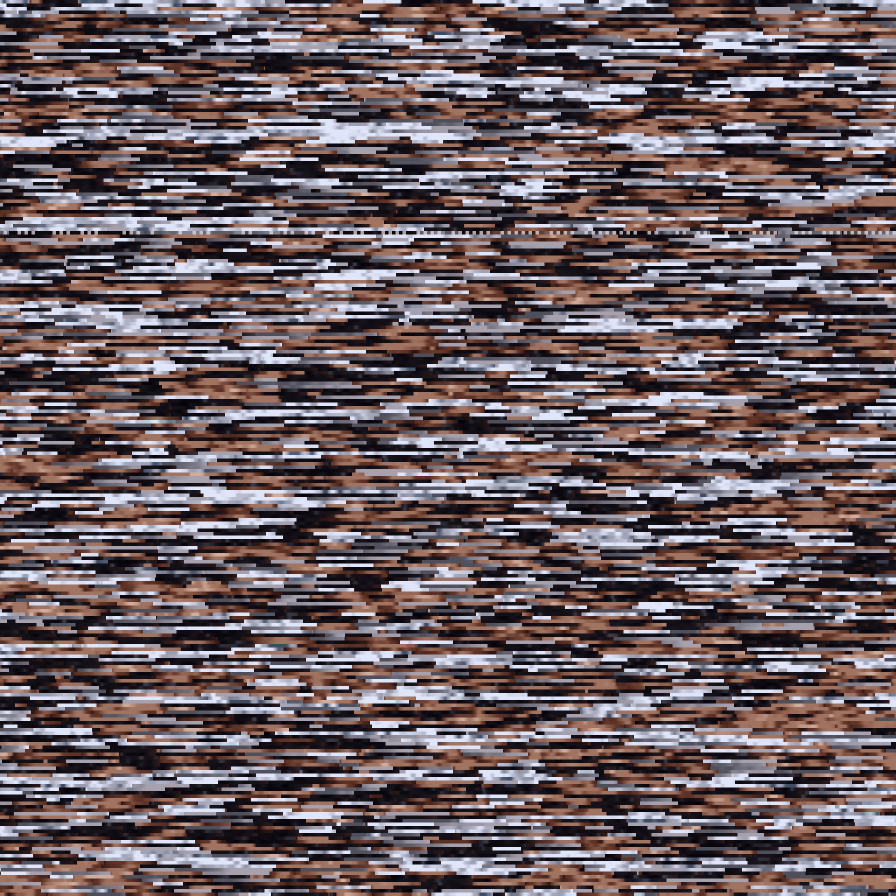
A WebGL 2 fragment shader for this texture:

```glsl
#version 300 es
precision highp float;

uniform vec2 u_resolution;
out vec4 fragColor;

const float ROWS = 256.0;
const float PI = 3.14159265;

float hash(vec2 p) {
  return fract(sin(dot(p, vec2(12.9898, 78.233))) * 43758.5453);
}

float noise(vec2 p) {
  vec2 i = floor(p);
  vec2 f = fract(p);
  f = f * f * (3.0 - 2.0 * f);
  float low = mix(hash(i), hash(i + vec2(1.0, 0.0)), f.x);
  float high = mix(hash(i + vec2(0.0, 1.0)), hash(i + vec2(1.0, 1.0)), f.x);
  return mix(low, high, f.y);
}

// Strip of irregular length: x = id, y = position along the strip
vec2 strip(float t, float row) {
  float id = floor(t);
  if (fract(t) < 0.85 * hash(vec2(id, row))) id -= 1.0;
  float start = id + 0.85 * hash(vec2(id, row));
  float end = id + 1.0 + 0.85 * hash(vec2(id + 1.0, row));
  return vec2(id, (t - start) / (end - start));
}

// Pale horizontal bands with slightly uneven spacing
float paleBand(vec2 uv) {
  float down = 1.0 - uv.y;
  float phase = 20.8 * down + 0.05 - 0.5 * sin(PI * down);
  phase += 0.5 * (noise(vec2(uv.x * 9.0, floor(phase + 0.5))) - 0.5);
  float d = abs(fract(phase + 0.5) - 0.5);
  return 1.0 - smoothstep(0.06, 0.3, d);
}

vec3 darkColor(float along, float grain) {
  vec3 c = mix(vec3(0.02, 0.01, 0.04), vec3(0.12, 0.10, 0.13), grain);
  c = mix(c, vec3(0.24, 0.13, 0.11), smoothstep(0.75, 1.0, along) * 0.6);
  return mix(c, vec3(0.30, 0.33, 0.40), smoothstep(0.75, 1.0, grain) * 0.6);
}

vec3 brownColor(float along, float tone, float grain) {
  float bulge = sin(PI * clamp(along, 0.0, 1.0));
  float light = 0.55 * bulge + 0.6 * tone + 0.4 * (grain - 0.5);
  vec3 c = mix(vec3(0.17, 0.08, 0.07), vec3(0.37, 0.20, 0.15), smoothstep(0.0, 0.42, light));
  c = mix(c, vec3(0.63, 0.45, 0.38), smoothstep(0.42, 0.78, light));
  return mix(c, vec3(0.82, 0.68, 0.62), smoothstep(0.95, 1.2, light));
}

vec3 greyColor(float along, float tone, float grain) {
  float light = tone + 0.5 * (along - 0.5) + 0.25 * (grain - 0.5);
  return mix(vec3(0.31, 0.31, 0.36), vec3(0.65, 0.63, 0.68), smoothstep(0.1, 0.75, light));
}

vec3 paleColor(float tone, float grain) {
  float light = 0.75 * grain + 0.4 * tone;
  vec3 c = mix(vec3(0.24, 0.29, 0.38), vec3(0.62, 0.63, 0.70), smoothstep(0.08, 0.36, light));
  return mix(c, vec3(0.88, 0.90, 0.98), smoothstep(0.34, 0.72, light));
}

// One thin row broken into uneven dots
vec3 dottedRow(vec3 base, float x, float row) {
  float cell = floor(x * 128.0);
  float lit = step(0.5, fract(x * 128.0)) * step(0.3, hash(vec2(cell, 4.4)));
  vec3 dots = mix(base * 0.5, vec3(0.80, 0.74, 0.76), lit);
  return mix(base, dots, step(abs(row - 189.0), 0.5) * 0.85);
}

vec3 stripColor(vec2 uv) {
  // Everything is constant over the height of one row
  float row = floor(uv.y * ROWS);
  float y = (row + 0.5) / ROWS;
  float shift = hash(vec2(row, 8.1));
  float density = mix(15.0, 27.0, hash(vec2(row, 3.7)));
  vec2 s = strip(uv.x * density + 9.0 * shift, row);
  float pick = hash(vec2(s.x + 31.0, row * 1.37));
  float tone = hash(vec2(s.x + 57.0, row * 2.11));
  float grain = noise(vec2(uv.x * 125.0 + 40.0 * shift, row * 0.8 + 5.0));

  // Loose clumps, sheared sideways from row to row
  vec2 sheared = vec2(uv.x + 0.12 * (shift - 0.5), y);
  float clump = noise(sheared * vec2(9.0, 40.0)) - 0.5;
  float cohesion = mix(0.8, 0.25, smoothstep(0.1, 0.25, y));

  // Cumulative shares of pale, grey and dark; the remainder is brown
  vec3 limits = mix(vec3(0.06, 0.22, 0.56), vec3(0.46, 0.62, 0.90), paleBand(sheared));
  limits.z += clump * cohesion;

  vec3 color = brownColor(s.y, tone, grain);
  if (pick < limits.z) color = darkColor(s.y, grain);
  if (pick < limits.y) color = greyColor(s.y, tone, grain);
  if (pick < limits.x) color = paleColor(tone, grain);
  return dottedRow(color, uv.x, row);
}

void main() {
  // Four samples per pixel soften the strip ends
  vec3 sum = vec3(0.0);
  for (int i = 0; i < 4; i++) {
    vec2 offset = vec2(float(i % 2), float(i / 2)) * 0.5 - 0.25;
    sum += stripColor((gl_FragCoord.xy + offset) / u_resolution);
  }
  fragColor = vec4(sum * 0.25, 1.0);
}
```
